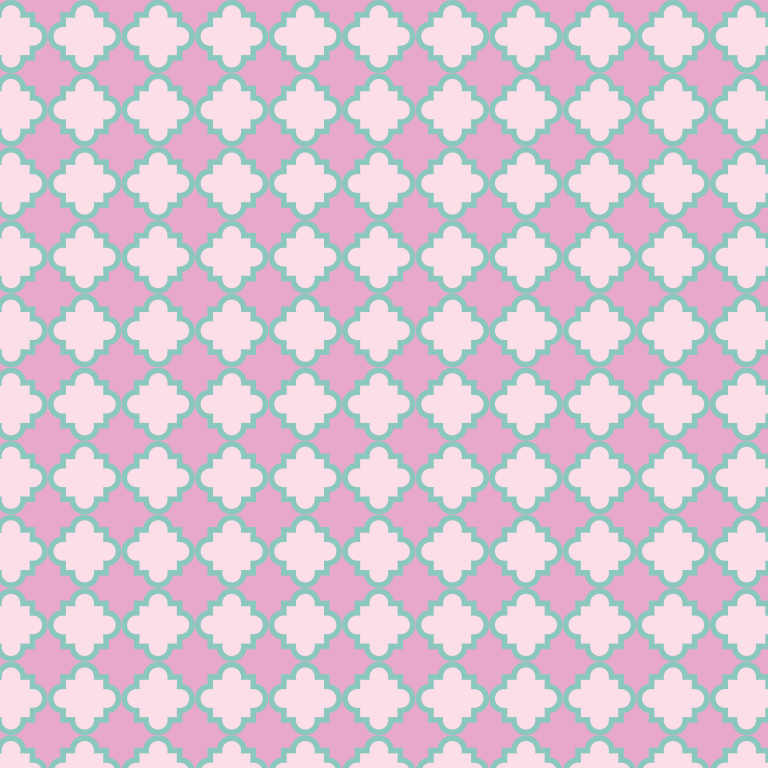
Give the GLSL for this pattern, as a Shadertoy shader.

```glsl
#define REPEATS 10.44
#define FIRST_CENTER vec2(0.150, -0.055)
#define SQUARE_HALF 0.254
#define LOBE_RADIUS 0.127
#define LOBE_OFFSET 0.295
#define LINE_WIDTH 0.076
#define GROUND_COLOR vec3(0.91, 0.66, 0.80)
#define LINE_COLOR vec3(0.54, 0.78, 0.74)
#define FILL_COLOR vec3(0.99, 0.87, 0.91)

// Square joined to four round-ended arms; offsets keep its corners sharp.
float quatrefoil(vec2 p) {
    p = abs(p);
    float across = min(p.x, p.y);
    float along = max(p.x, p.y);
    float square = along - SQUARE_HALF;
    float arm = length(vec2(across, max(along - LOBE_OFFSET, 0.0))) - LOBE_RADIUS;
    return min(square, arm);
}

// Antialiased coverage of the region where d is negative.
float coverage(float d, float pixel) {
    return clamp(0.5 - d / pixel, 0.0, 1.0);
}

void mainImage(out vec4 fragColor, in vec2 fragCoord) {
    // Cell coordinates, centered on each motif
    float pixel = REPEATS / iResolution.y;
    vec2 cell = fract(fragCoord * pixel - FIRST_CENTER + 0.5) - 0.5;
    float d = quatrefoil(cell);

    // Ground, outline, then fill
    vec3 color = mix(GROUND_COLOR, LINE_COLOR, coverage(d - LINE_WIDTH, pixel));
    color = mix(color, FILL_COLOR, coverage(d, pixel));
    fragColor = vec4(color, 1.0);
}
```
